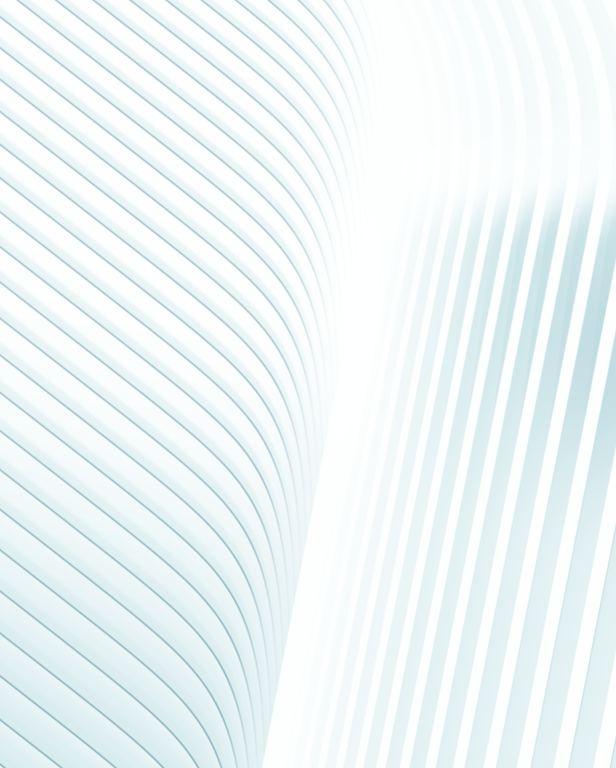
Reproduce this background procedurally as a WebGL 1 fragment shader.

```glsl
precision highp float;
// Pale ribbed vault: curving thin ribs on the left, a fan of white fins on the right.

uniform vec2 u_resolution;

// Lengths are in canvas heights, y runs downward from the top edge.
const vec3 WHITE = vec3(0.992, 0.998, 0.998);
const vec3 MIST = vec3(0.91, 0.955, 0.96);
const vec3 TEAL = vec3(0.83, 0.915, 0.925);
const vec3 DEEP = vec3(0.71, 0.835, 0.865);
const vec3 RIB_LINE = vec3(0.52, 0.69, 0.73);

const float RIDGE_FOOT = 0.341;   // ridge position on the bottom edge
const float RIDGE_LEAN = 0.195;   // sideways drift of the ridge per height

const float RIB_SLOPE = 0.78;
const float RIB_GROWTH = 0.019;   // relative spacing increase per rib
const float RIB_ORIGIN = 2.083;
const float RIB_PHASE = 0.55;
const float RIB_HALF_WIDTH = 0.0008;
const float BEND_RISE = 0.208;
const float BEND_LENGTH = 0.0417;

const float FIN_GROWTH = 0.09;
const float FIN_ORIGIN = 0.173;
const float FIN_PHASE = 0.1;
const float FIN_HALF_WIDTH = 0.2; // as a share of the fin spacing
const float ARCH_HEIGHT = 0.26;   // fins curve back above this level
const float ARCH_CURVE = 1.23;

float ridgeX(float y) {
  return RIDGE_FOOT + RIDGE_LEAN * (1.0 - y);
}

// Soft round light with value 1 at its centre
float glow(vec2 p, vec2 centre, vec2 size) {
  vec2 q = (p - centre) / size;
  return exp(-dot(q, q));
}

vec3 ribbedWall(vec2 p, float pixel) {
  // Straight diagonals that plunge as they near the ridge
  float bend = BEND_RISE * exp(-max(ridgeX(p.y) - p.x, 0.0) / BEND_LENGTH);
  float level = p.y - RIB_SLOPE * p.x - bend;
  float steep = bend / BEND_LENGTH;
  float gradient = length(vec2(RIB_SLOPE + steep, 1.0 - RIDGE_LEAN * steep));
  float gap = RIB_GROWTH * (RIB_ORIGIN + level) / gradient;
  float t = fract(log(1.0 + level / RIB_ORIGIN) / RIB_GROWTH - RIB_PHASE);

  // Wall tint deepens toward the lower left
  float low = smoothstep(0.4, 1.05, p.y + 0.12 * (0.3 - p.x));
  vec3 color = mix(WHITE, TEAL, 0.75 * low);
  color = mix(color, WHITE, 0.35 * low * (1.0 - smoothstep(0.0, 0.5, t)));

  // Shaded rib face above each thin dark edge
  float clarity = smoothstep(0.004, 0.028, gap);
  clarity *= 1.0 - 0.85 * glow(p, vec2(0.54, 0.22), vec2(0.13, 0.3));
  float face = smoothstep(0.56, 0.76, t) * (0.6 + 0.4 * t);
  color = mix(color, mix(MIST, TEAL, 0.3 + 0.6 * low), 0.75 * face * clarity);
  float edge = min(t, 1.0 - t) * gap;
  float line = 1.0 - smoothstep(0.0, RIB_HALF_WIDTH + 1.2 * pixel, edge);
  color = mix(color, RIB_LINE, line * clarity * (0.65 + 0.2 * low));

  // Pale tint where the ribs crowd together
  float crowd = smoothstep(0.03, 0.008, gap) * smoothstep(0.3, 0.6, p.y);
  return mix(color, MIST, 0.35 * crowd);
}

vec3 finnedWall(vec2 p, float s, float pixel) {
  float across = max(s, 0.0);
  float gap = FIN_GROWTH * (FIN_ORIGIN + across);
  float t = fract(log(1.0 + across / FIN_ORIGIN) / FIN_GROWTH - FIN_PHASE);
  float edge = min(t, 1.0 - t) * gap - FIN_HALF_WIDTH * gap;
  float recess = smoothstep(-pixel, pixel, edge);

  // Recesses darken abruptly under the arch, then ease downward
  float under = smoothstep(0.25, 0.35, p.y + 0.05 * t);
  float hollow = under * (1.0 - smoothstep(0.4, 0.72, p.y));
  float reach = smoothstep(0.02, 0.22, across);
  float depth = reach * (0.22 + 0.33 * under + 0.4 * hollow);
  depth += 0.12 * under * smoothstep(0.02, 0.07, across);
  vec3 fill = mix(WHITE, TEAL, depth * (1.12 - 0.35 * t));

  // Tapering slivers and a cool pocket at the far right
  float taper = t - 0.4 - 1.5 * max(p.y - 0.32, 0.0);
  float sliver = smoothstep(0.0, 0.06, taper) * hollow;
  fill = mix(fill, DEEP, 0.3 * sliver * smoothstep(0.1, 0.25, across));
  fill = mix(fill, DEEP, 0.6 * under * glow(p, vec2(0.8, 0.47), vec2(0.09, 0.15)));
  vec3 color = mix(WHITE, fill, recess);

  // Fine outline along the right side of the wider fins
  float side = abs(t - FIN_HALF_WIDTH) * gap;
  float line = 1.0 - smoothstep(0.0, 1.5 * pixel, side);
  return mix(color, DEEP, 0.55 * line * under * smoothstep(0.15, 0.45, across));
}

void main() {
  vec2 p = vec2(gl_FragCoord.x, u_resolution.y - gl_FragCoord.y) / u_resolution.y;
  float pixel = 1.0 / u_resolution.y;
  float arch = max(ARCH_HEIGHT - p.y, 0.0);
  float s = p.x - ridgeX(p.y) + ARCH_CURVE * arch * arch;

  // Crisp ridge below, melting into a soft turn above
  float high = 1.0 - smoothstep(0.15, 0.55, p.y);
  float blend = smoothstep(-0.025 * high - pixel, 0.045 * high + pixel, s);
  vec3 color = mix(ribbedWall(p, pixel), finnedWall(p, s, pixel), blend);

  // Light spilling over the ridge and across the arch
  float spill = 0.8 * glow(p, vec2(0.46, 0.42), vec2(0.045, 0.16));
  spill = max(spill, 0.5 * glow(p, vec2(0.68, 0.22), vec2(0.2, 0.05)));
  gl_FragColor = vec4(mix(color, vec3(1.0), spill), 1.0);
}
```
